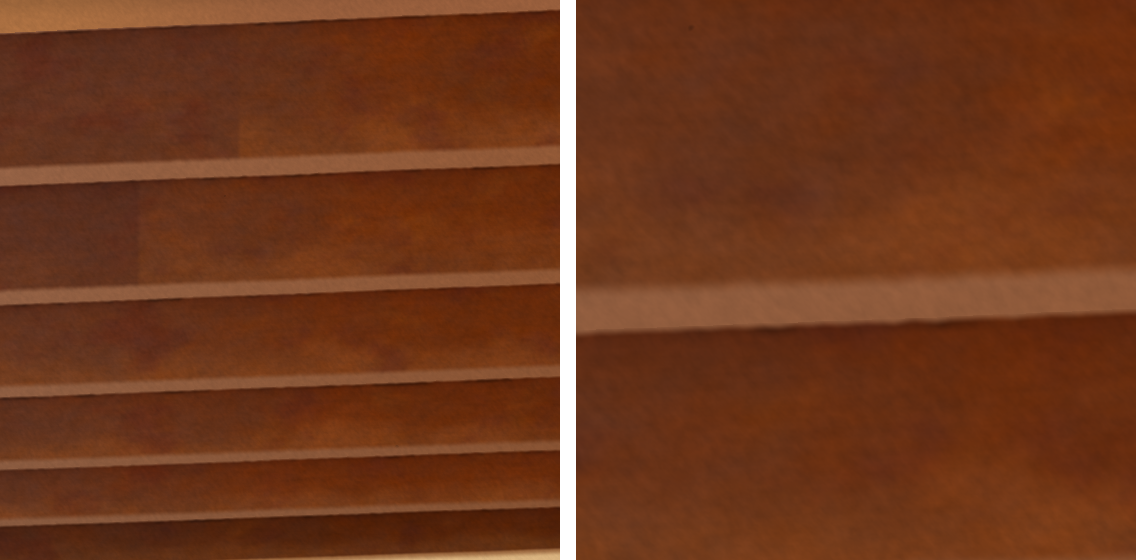
Left, the full canvas; right, a detail of the centre.
A three.js fragment shader for this texture:

```glsl
varying vec2 vUv;

vec2 hashGradient(vec2 cell) {
  vec3 p = fract(vec3(cell.xyx) * vec3(0.1031, 0.1030, 0.0973));
  p += dot(p, p.yzx + 33.33);
  return fract((p.xx + p.yz) * p.zy) * 2.0 - 1.0;
}

float gradientNoise(vec2 p) {
  vec2 i = floor(p), f = fract(p);
  vec2 u = f * f * f * (f * (f * 6.0 - 15.0) + 10.0);
  float a = dot(hashGradient(i), f);
  float b = dot(hashGradient(i + vec2(1.0, 0.0)), f - vec2(1.0, 0.0));
  float c = dot(hashGradient(i + vec2(0.0, 1.0)), f - vec2(0.0, 1.0));
  float d = dot(hashGradient(i + 1.0), f - 1.0);
  return mix(mix(a, b, u.x), mix(c, d, u.x), u.y);
}

float fbm(vec2 p) {
  float sum = 0.0, amplitude = 1.0;
  for (int i = 0; i < 4; i++) {
    sum += amplitude * gradientNoise(p);
    p = p * 2.03 + 17.3;
    amplitude *= 0.55;
  }
  return sum;
}

void main() {
  float x = vUv.x;
  float down = 1.0 - vUv.y;

  // Tilted boards, each 0.78 times as tall as the one above
  float depth = down + x * (0.043 - 0.0085 * down);
  depth += 0.0006 * gradientNoise(vec2(x * 90.0, depth * 12.0));
  depth += 0.0015 * gradientNoise(vec2(x * 5.0, depth * 4.0));
  float k = log(1.0 - (depth - 0.0586) / 1.237) / log(0.78);
  float row = floor(k);
  float t = fract(k);
  float pitch = 0.3074 * pow(0.78, k);
  float belowLip = t * pitch;
  float aboveLip = (t - 0.875) * pitch;

  // Stain: cool brown at left, orange brown at right
  vec2 grainPos = vec2(x, depth);
  vec2 boardPos = grainPos + row * vec2(3.7, 1.9);
  float blotch = fbm(boardPos * vec2(5.0, 8.0));
  float warmth = smoothstep(0.15, 0.95, x + 0.05 * row + 0.3 * blotch);
  vec3 wood = mix(vec3(0.390, 0.207, 0.125), vec3(0.415, 0.173, 0.045), warmth);

  // Darker lengths ending at a joint on the top two boards
  float jointX = row < 0.5 ? 0.427 : 0.248;
  float darkLength = (1.0 - smoothstep(-0.006, 0.006, x - jointX)) * step(row, 1.5);
  wood = mix(wood, vec3(0.345, 0.180, 0.120), darkLength * (row < 0.5 ? 0.5 : 0.75));

  // Lighter lower part, amber and plum blotches
  float lowerGlow = smoothstep(0.4, 0.88, t + 0.25 * blotch);
  wood = mix(wood, vec3(0.490, 0.260, 0.120), lowerGlow * 0.65 * (1.0 - 0.6 * darkLength));
  float amber = smoothstep(0.05, 0.6, fbm(boardPos * vec2(8.0, 11.0) + 31.0));
  wood = mix(wood, vec3(0.48, 0.24, 0.07), amber * warmth * 0.4);
  float plum = smoothstep(0.0, 0.6, fbm(boardPos * vec2(7.0, 11.0) + 9.0));
  wood = mix(wood, vec3(0.355, 0.145, 0.090), plum * 0.5);
  wood *= 1.0 + 0.09 * blotch;
  wood *= row > 4.5 ? 0.82 : 1.0;

  // Soft mottling, long streaks and slanted fibres
  float mottle = fbm(boardPos * vec2(32.0, 45.0) + 3.0);
  float tint = fbm(boardPos * vec2(24.0, 34.0) + 51.0);
  float streak = fbm(boardPos * vec2(9.0, 110.0));
  float fibre = fbm(vec2(grainPos.x + grainPos.y, grainPos.y - grainPos.x) * vec2(60.0, 110.0));
  wood *= 1.0 + 0.075 * mottle + 0.04 * streak + 0.085 * fibre;
  wood += tint * vec3(0.010, -0.008, -0.026);

  // Sparse dark pits
  float pit = smoothstep(0.46, 0.62, gradientNoise(boardPos * vec2(75.0, 85.0)));
  pit *= smoothstep(0.2, 0.45, gradientNoise(boardPos * 13.0 + 5.0));
  wood *= 1.0 - 0.4 * pit;

  // Faint broken line and warm shade under each lip
  float lineWear = gradientNoise(vec2(x * 12.0, row * 7.3 + 0.4));
  lineWear += 0.6 * gradientNoise(vec2(x * 48.0, row * 5.1 + 0.3));
  float lineStrength = 0.04 + 0.26 * smoothstep(-0.15, 0.45, lineWear);
  wood *= 1.0 - lineStrength * (1.0 - smoothstep(0.003, 0.010, belowLip));
  wood *= 1.0 - vec3(0.17, 0.27, 0.33) * exp(-belowLip / 0.022);

  // Pale lip between boards
  vec3 lip = mix(vec3(0.560, 0.368, 0.258), vec3(0.550, 0.335, 0.205), x);
  lip *= 1.03 - 0.02 * max(row, 0.0);
  if (k < 0.0) {
    vec3 topTone = mix(vec3(0.66, 0.43, 0.25), vec3(0.58, 0.36, 0.23), smoothstep(0.0, 0.6, x));
    lip = topTone * (0.92 + 0.1 * smoothstep(0.0, 0.045, depth));
  }
  lip *= 1.0 + 0.03 * mottle + 0.06 * fibre;
  float ragged = 0.0015 * gradientNoise(vec2(x * 70.0, row * 3.7 + 0.5));
  float lipMask = smoothstep(-0.006, 0.006, aboveLip + ragged) * step(row, 4.5);
  lipMask = max(lipMask, 1.0 - smoothstep(-0.001, 0.005, belowLip + ragged));
  lipMask = max(lipMask, step(k, 0.0));
  vec3 color = mix(wood, lip, lipMask);

  // Bright sliver below the last board
  float sliver = smoothstep(5.92, 6.0, k);
  vec3 cream = mix(vec3(0.60, 0.40, 0.24), vec3(0.85, 0.70, 0.50), smoothstep(5.97, 6.16, k));
  color = mix(color, cream * (1.0 + 0.05 * fibre), sliver);

  gl_FragColor = vec4(color, 1.0);
}
```
